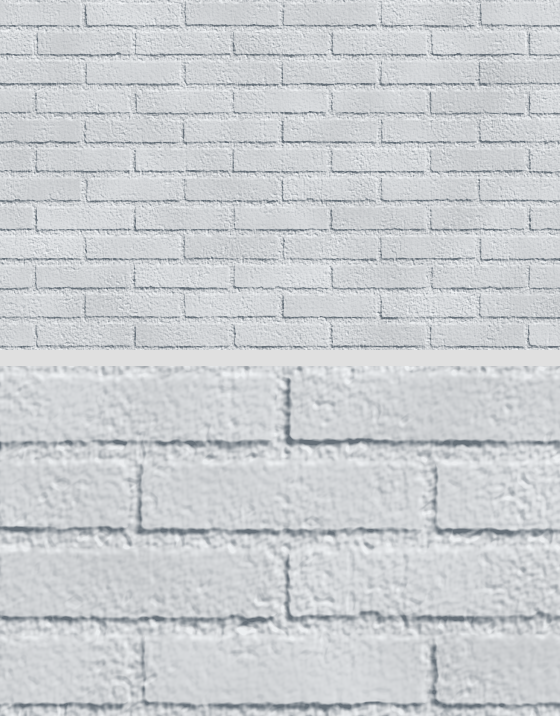
Top, the full canvas; bottom, a detail of the centre.
Reproduce this texture procedurally as a WebGL 1 fragment shader.

```glsl
precision highp float;
// White painted brick wall: twelve courses in running bond with rough mortar.
// Rounded boxes throw cool, uneven shadows away from an upper-right light and
// catch broken soft rims; gradient noise adds stucco grain and sparse pits.

uniform vec2 u_resolution;

// Lengths are fractions of the canvas height.
const vec2 CELL = vec2(0.2817, 1.0 / 12.0);
const vec2 BRICK_HALF = vec2(0.1343, 0.0327);
const float BOND_START = 0.3536;
const float CORNER = 0.006;
const vec2 LIGHT_STEP = vec2(0.0031, 0.0046);

const vec3 PAINT = vec3(0.820, 0.830, 0.840);
const vec3 SHADOW = vec3(0.40, 0.44, 0.475);
const vec3 HIGHLIGHT = vec3(0.925, 0.935, 0.943);

float hash(vec2 p) {
  vec3 q = fract(p.xyx * 0.1031);
  q += dot(q, q.yzx + 33.33);
  return fract((q.x + q.y) * q.z);
}

float cornerSlope(vec2 corner, vec2 offset) {
  float angle = 6.2832 * hash(corner);
  return dot(vec2(cos(angle), sin(angle)), offset);
}

float gradientNoise(vec2 p) {
  vec2 i = floor(p);
  vec2 f = p - i;
  vec2 u = f * f * f * (f * (f * 6.0 - 15.0) + 10.0);
  vec2 e = vec2(1.0, 0.0);
  float low = mix(cornerSlope(i, f), cornerSlope(i + e, f - e), u.x);
  float high = mix(cornerSlope(i + e.yx, f - e.yx), cornerSlope(i + 1.0, f - 1.0), u.x);
  return mix(low, high, u.y);
}

float roundedBox(vec2 p, vec2 halfSize, float radius) {
  vec2 q = abs(p) - halfSize + radius;
  return length(max(q, 0.0)) + min(max(q.x, q.y), 0.0) - radius;
}

// Running bond: xy is the position within the cell, zw the brick id.
vec4 brickCell(vec2 p) {
  float row = floor(p.y / CELL.y);
  vec2 grid = vec2(p.x / CELL.x - BOND_START - 0.5 * mod(row, 2.0), p.y / CELL.y);
  vec2 id = floor(grid);
  return vec4((grid - id - 0.5) * CELL, id + 40.0);
}

// Distance to a slightly shifted, tilted and chipped brick.
float brickDistance(vec2 p) {
  vec4 cell = brickCell(p);
  vec2 id = cell.zw;
  vec2 jitter = vec2(hash(id + 3.1), hash(id + 7.7)) - 0.5;
  vec2 q = cell.xy - vec2(0.0, 0.003) - jitter * vec2(0.005, 0.002);
  q.y += q.x * (hash(id + 11.3) - 0.5) * 0.018;
  float waviness = 0.0018 * gradientNoise(p * 20.0) + 0.0022 * gradientNoise(p * 120.0);
  float chips = 0.004 * smoothstep(0.3, 0.6, gradientNoise(p * 31.0 + 5.0));
  return roundedBox(q, BRICK_HALF, CORNER) + waviness + chips;
}

float coverage(float dist, float softness) {
  return 1.0 - smoothstep(-softness, softness, dist);
}

// Stucco grain, sparse pits and faint vertical brush marks.
float stucco(vec2 p, float roughness) {
  float grain = gradientNoise(p * 125.0) + 0.7 * gradientNoise(p * 230.0 + 9.0);
  float pits = smoothstep(0.2, 0.45, gradientNoise(p * 80.0 + 17.0));
  float brush = gradientNoise(p * vec2(120.0, 14.0) + 31.0);
  return roughness * (grain - 0.9 * pits) + 0.06 * brush;
}

// Negative slope sinks toward shadow, positive rises toward highlight.
vec3 paintColor(float slope, float tone) {
  vec3 lit = mix(PAINT + tone, HIGHLIGHT + 0.5 * tone, clamp(slope * 2.3, 0.0, 1.0));
  return mix(lit, SHADOW, clamp(-slope, 0.0, 1.0));
}

void main() {
  vec2 p = gl_FragCoord.xy / u_resolution.y;
  float crispEdge = max(0.0018, 0.7 / u_resolution.y);
  float softEdge = 2.0 * crispEdge;
  vec2 id = brickCell(p).zw;

  // Shadows lengthen and fade along each edge.
  float reach = 0.95 + 0.9 * gradientNoise(p * 14.0 + 3.0);
  float brickDist = brickDistance(p);
  float blockerDist = brickDistance(p + LIGHT_STEP * reach);
  float body = coverage(brickDist, crispEdge);
  float shade = max(coverage(blockerDist, softEdge) - body, 0.0);
  float shadeDepth = 0.88 + 0.7 * gradientNoise(p * 38.0 + 12.0);

  // Rims are soft and broken by the rough paint.
  float rim = max(coverage(brickDist, softEdge)
    - coverage(brickDistance(p + LIGHT_STEP), softEdge), 0.0);
  float rimStrength = clamp(0.24 + 0.5 * gradientNoise(p * 45.0 + 21.0)
    + 0.4 * gradientNoise(p * 130.0 + 6.0), 0.0, 0.6);

  // Some bricks and patches are rougher than others; mortar is roughest.
  float patches = smoothstep(-0.25, 0.4, gradientNoise(p * 13.0));
  float brickRoughness = 0.08 + 0.12 * hash(id + 19.0) + 0.18 * patches;
  float roughness = mix(0.42, brickRoughness, body);
  float grain = stucco(p, roughness) - stucco(p + 0.8 * LIGHT_STEP, roughness);

  // Unevenness of the paint from brick to brick and across the wall.
  float tone = 0.03 * (hash(id + 29.0) - 0.5) * body
    + 0.04 * gradientNoise(p * 4.0 + 2.0) + 0.03 * gradientNoise(p * 11.0 + 8.0);

  float slope = grain + rim * rimStrength - shade * shadeDepth;
  gl_FragColor = vec4(paintColor(slope, tone), 1.0);
}
```
